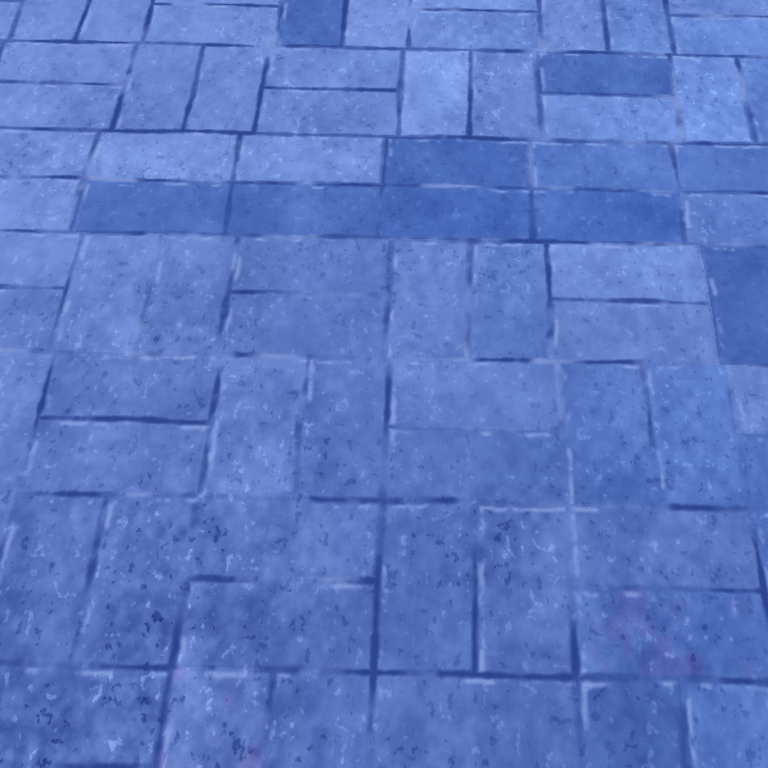
This texture is drawn by a WebGL 1 fragment shader. Its source:

```glsl
precision highp float;
// Worn blue brick paving in a basket weave, receding upward in mild perspective.
// Each canvas point is projected to a paving cell, split into two bricks, and
// shaded with per-brick tone, rough stone grain, and thin, broken, sandy joints.
uniform vec2 u_resolution;

#define HORIZON 1.491        // distance of the horizon above the top edge
#define CELL_SCALE 0.1116    // cell width per unit of distance from the horizon
#define TILT 0.022           // sideways slope of the rows
#define PLAIN_ROW 1.0        // the row whose bricks all lie flat
#define JOINT_WIDTH 0.015    // half width of a joint, in cells
#define GRAIN 0.50           // strength of the stone texture
#define BRICK_VARIATION 0.20 // tone difference between bricks
#define DEEP_BLUE vec3(0.21, 0.31, 0.59)
#define PALE_BLUE vec3(0.52, 0.64, 0.92)
#define JOINT_BLUE vec3(0.16, 0.25, 0.54)
#define SAND_BLUE vec3(0.57, 0.66, 0.90)

float hash(vec2 p) {
  vec3 q = fract(p.xyx * vec3(0.1031, 0.1030, 0.0973));
  q += dot(q, q.yzx + 33.33);
  return fract((q.x + q.y) * q.z);
}

float noise(vec2 p) {
  vec2 i = floor(p), f = fract(p);
  f = f * f * (3.0 - 2.0 * f);
  return mix(mix(hash(i), hash(i + vec2(1.0, 0.0)), f.x),
             mix(hash(i + vec2(0.0, 1.0)), hash(i + 1.0), f.x), f.y);
}

float fbm(vec2 p) {
  float sum = 0.0, amplitude = 0.5;
  for (int i = 0; i < 4; i++) {
    sum += amplitude * noise(p);
    p = mat2(1.6, 1.2, -1.2, 1.6) * p + 7.3;
    amplitude *= 0.5;
  }
  return sum;
}

// Canvas point to paving coordinates; rows count downward from the top.
vec2 project(vec2 p) {
  float y = 1.0 - p.y - TILT * (p.x - 0.5);
  float column = (p.x - 0.535 + 0.055 * y) / (CELL_SCALE * (y + HORIZON));
  float row = (y - 0.0625) / (0.1024 + 0.0687 * y);
  return vec2(column, row);
}

void main() {
  vec2 p = gl_FragCoord.xy / u_resolution;
  float depth = 1.0 - p.y;
  float pixel = 1.0 / (u_resolution.y * CELL_SCALE * (depth + HORIZON));

  // Slightly uneven laying, with the plain row slipped to the left
  vec2 ground = project(p);
  vec2 stone = ground * vec2(1.0, 0.75) + 30.0;
  vec2 laid = ground + 0.02 * (vec2(noise(stone * 2.7), noise(stone * 2.7 + 19.0)) - 0.5);
  float fromPlain = floor(laid.y) - PLAIN_ROW;
  laid.x += 0.13 * exp(-1.2 * fromPlain * fromPlain);

  // Split the cell into two upright or two flat bricks
  vec2 cell = floor(laid);
  bool plain = abs(fromPlain) < 0.5;
  bool upright = mod(cell.x + cell.y, 2.0) < 0.5 && !plain;
  vec2 parts = upright ? vec2(2.0, 1.0) : vec2(1.0, 2.0);
  vec2 local = fract(laid) * parts;
  vec2 brick = cell * 2.0 + floor(local) + 40.0;
  vec2 inner = fract(local);
  vec2 edge = min(inner, 1.0 - inner) / parts;
  float chip = 0.022 * (fbm(stone * 16.0 + 71.0) - 0.47);
  float edgeDist = max(min(edge.x, edge.y) + chip, 0.0);

  // Brick tone: paler far away, with some deep smooth bricks
  float smoothBrick = step(hash(brick + 3.7), plain ? 0.55 : 0.05);
  float tone = mix(0.74, 0.40, smoothstep(0.05, 0.95, depth));
  tone += BRICK_VARIATION * (hash(brick) - 0.5) - 0.30 * smoothBrick;

  // Stone grain, roughest in patches toward the lower left
  float rough = 0.7 + 0.7 * smoothstep(0.3, 0.9, depth) * (1.0 - p.x);
  rough *= mix(0.6, 1.4, noise(stone * 1.9 + 11.0)) * (1.0 - 0.4 * smoothBrick);
  tone += GRAIN * rough * (fbm(stone * 17.0) - 0.47);
  tone += 0.42 * (fbm(stone * 3.1 + 5.0) - 0.47);
  float speck = fbm(stone * 24.0 + 3.0);
  tone += rough * 0.32 * smoothstep(0.62, 0.78, speck);
  tone -= rough * 0.26 * smoothstep(0.31, 0.19, speck);

  vec3 color = mix(DEEP_BLUE, PALE_BLUE, tone);
  float vivid = 0.7 * smoothstep(0.2, 1.0, p.x) * hash(brick + 5.0) + 0.6 * smoothBrick;
  color += vivid * vec3(-0.035, -0.005, 0.03);
  float rust = step(0.85, hash(brick + 23.0)) * smoothstep(0.6, 0.75, depth);
  color += rust * smoothstep(0.4, 0.7, fbm(stone * 7.0)) * vec3(0.045, -0.02, -0.02);

  // Worn light rims, crumbled along the upper and left brick edges
  float rimDist = min(inner.x / parts.x, inner.y / parts.y) + chip;
  float rim = 1.0 - smoothstep(0.0, 0.022 + pixel, abs(rimDist - 0.036));
  float crumble = smoothstep(0.46, 0.66, fbm(stone * 9.0 + 31.0));
  color = mix(color, SAND_BLUE, 0.65 * rim * crumble);

  // Joints break up, thin out and fill with sand, most of all nearby
  float width = JOINT_WIDTH * mix(0.6, 1.4, noise(stone * 5.0 + 13.0));
  float joint = 1.0 - smoothstep(width * 0.2, width * 1.8 + pixel, edgeDist);
  float sandBand = smoothstep(0.15, 0.25, depth) * (1.0 - smoothstep(0.46, 0.58, depth));
  float sand = smoothstep(0.45, 0.65, fbm(stone * 3.0 + 47.0) + 0.12 * sandBand - 0.07);
  float weakest = mix(0.55, 0.12, smoothstep(0.15, 0.5, depth));
  float strength = mix(weakest, 0.9, smoothstep(0.36, 0.60, fbm(stone * 3.6 + 61.0)));
  color = mix(color, mix(JOINT_BLUE, SAND_BLUE, sand * 0.8), joint * strength);

  gl_FragColor = vec4(clamp(color, 0.0, 1.0), 1.0);
}
```
